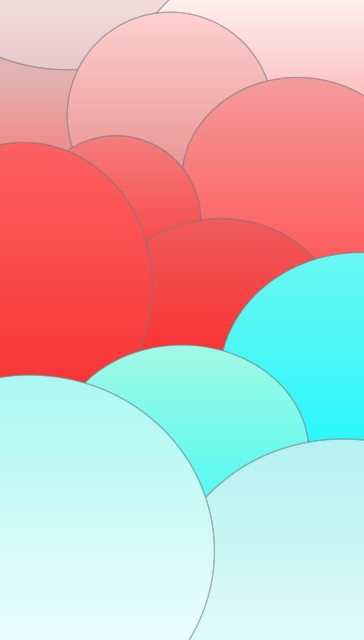
A Shadertoy shader for this background:

```glsl
// Paints a vertically shaded ellipse with a hairline outline.
void dome(inout vec3 col, vec2 p, vec2 centre, vec2 radii, vec3 top, vec3 bottom)
{
    vec2 q = (p - centre) / radii;
    float len = max(length(q), 1e-3);
    // First-order distance to the ellipse, positive outside
    float dist = (len - 1.0) * len / max(length(q / radii), 1e-3);
    float pixel = 1.0 / iResolution.y;

    vec3 fill = mix(bottom, top, clamp(0.5 + 0.5 * q.y, 0.0, 1.0));
    col = mix(col, fill, clamp(0.5 - dist / pixel, 0.0, 1.0));

    float line = 1.0 - smoothstep(0.0, pixel, abs(dist) - 0.0004);
    col = mix(col, vec3(0.45, 0.48, 0.48), 0.55 * line);
}

void mainImage(out vec4 fragColor, in vec2 fragCoord)
{
    vec2 p = fragCoord / iResolution.y;

    // Dusty pink backdrop
    vec3 col = mix(vec3(0.93, 0.56, 0.56), vec3(0.89, 0.70, 0.70),
                   clamp((p.y - 0.779) / 0.104, 0.0, 1.0));

    // Pale pink domes
    dome(col, p, vec2(0.107, 1.026), vec2(0.207, 0.135), vec3(1.0, 0.98, 1.0), vec3(0.91, 0.785, 0.785));
    dome(col, p, vec2(0.435, 0.822), vec2(0.247), vec3(1.0, 1.02, 1.02), vec3(0.97, 0.42, 0.42));
    dome(col, p, vec2(0.266, 0.820), vec2(0.161), vec3(0.99, 0.82, 0.815), vec3(0.90, 0.51, 0.515));

    // Coral and red domes
    dome(col, p, vec2(0.465, 0.719), vec2(0.181, 0.160), vec3(0.96, 0.61, 0.61), vec3(1.0, 0.33, 0.33));
    dome(col, p, vec2(0.181, 0.655), vec2(0.133), vec3(0.955, 0.49, 0.49), vec3(0.98, 0.18, 0.18));
    dome(col, p, vec2(0.345, 0.4895), vec2(0.189, 0.169), vec3(0.94, 0.355, 0.355), vec3(1.0, 0.11, 0.11));
    dome(col, p, vec2(0.0365, 0.5535), vec2(0.202, 0.224), vec3(0.99, 0.38, 0.38), vec3(0.965, 0.18, 0.18));

    // Cyan and mint domes
    dome(col, p, vec2(0.564, 0.4075), vec2(0.2215, 0.198), vec3(0.42, 0.97, 0.945), vec3(0.09, 0.97, 1.0));
    dome(col, p, vec2(0.284, 0.294), vec2(0.1985, 0.167), vec3(0.63, 0.98, 0.90), vec3(0.22, 0.98, 0.96));

    // Icy foreground domes
    dome(col, p, vec2(0.5365, 0.060), vec2(0.280, 0.254), vec3(0.71, 0.945, 0.945), vec3(0.97, 1.0, 0.995));
    dome(col, p, vec2(0.047, 0.139), vec2(0.288, 0.275), vec3(0.67, 0.97, 0.95), vec3(1.0));

    fragColor = vec4(clamp(col, 0.0, 1.0), 1.0);
}
```
